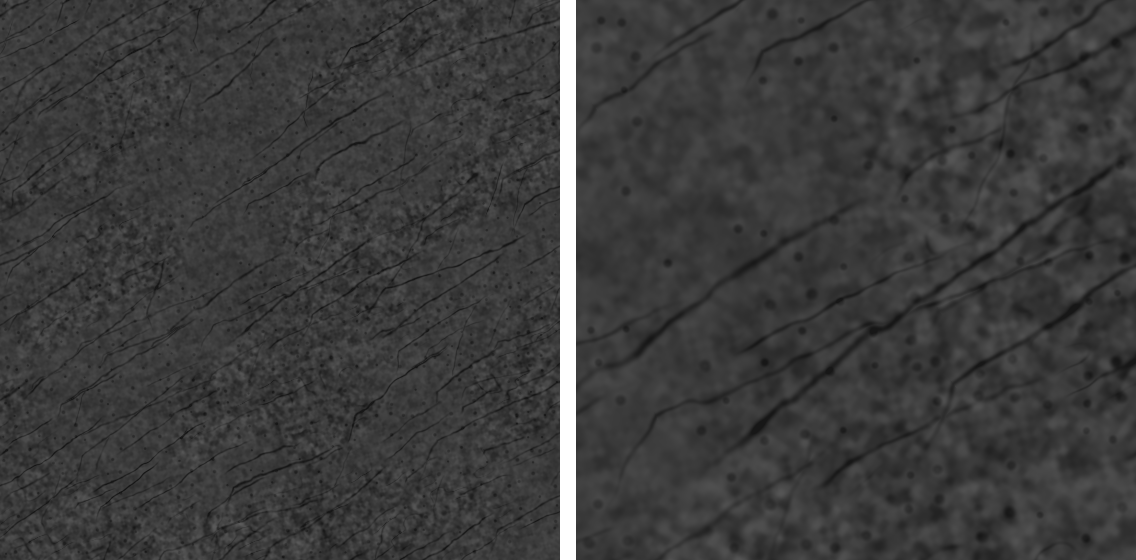
Left: the whole. Right: its middle third, enlarged.
This texture is drawn by a Shadertoy shader. Its source:

```glsl
// Dark grey stone with slanted hairline cracks: jittered, bent segments in
// rotated grids, over band-passed noise grain, short crackle and small pores.
// Each crack has a soft dark core and a faint light rim.

#define BASE_GREY 0.232
#define CRACK_DEPTH 0.125
#define RIM_LIGHT 0.026
#define CRACK_WIDTH 0.0021
#define GRAIN_SCALE 125.0
#define GRAIN_CONTRAST 0.115
#define CRACKLE_DEPTH 0.065
#define PORE_DEPTH 0.075
#define WARP 0.018

float hash(vec2 p) {
    vec3 q = fract(vec3(p.xyx) * 0.1031);
    q += dot(q, q.yzx + 33.33);
    return fract((q.x + q.y) * q.z);
}

float noise(vec2 p) {
    vec2 i = floor(p), f = fract(p);
    f = f * f * f * (f * (f * 6.0 - 15.0) + 10.0);
    return mix(mix(hash(i), hash(i + vec2(1, 0)), f.x),
               mix(hash(i + vec2(0, 1)), hash(i + vec2(1, 1)), f.x), f.y);
}

// Coordinates along and across a direction given in degrees
vec2 along(vec2 p, float degrees) {
    float a = radians(degrees);
    vec2 dir = vec2(cos(a), sin(a));
    return vec2(dot(p, dir), dot(p, vec2(-dir.y, dir.x)));
}

// One layer of cracks: x is the core strength, y the rim strength
vec2 cracks(vec2 p, float degrees, vec2 cell, float density, float width, float seed) {
    vec2 q = along(p, degrees) + seed * 3.7;
    q.x += cell.x * 0.61 * floor(q.y / cell.y);
    float row = floor(q.y / cell.y);
    q.x -= cell.x * 0.61 * row;
    vec2 result = vec2(0.0);
    for (int j = -1; j <= 1; j++) {
        float r = row + float(j);
        float shift = cell.x * hash(vec2(r, seed));
        float column = floor((q.x + shift) / cell.x);
        for (int i = -1; i <= 1; i++) {
            vec2 id = vec2(column + float(i), r) + seed * 17.0;
            if (hash(id) > density) continue;
            vec2 jitter = vec2(hash(id + 5.3), hash(id + 9.1)) - 0.5;
            vec2 center = (vec2(column + float(i), r) + 0.5 + jitter * 0.8) * cell;
            vec2 d = q + vec2(shift, 0.0) - center;
            float halfLength = cell.x * mix(0.22, 0.5, hash(id + 2.7));
            float t = d.x / halfLength;

            // Tilt, with a downward hook at the left end of some cracks
            float tilt = (hash(id + 7.9) - 0.5) * 0.22;
            float hook = step(0.55, hash(id + 4.4)) * 0.75;
            float bend = max(0.0, -d.x - halfLength * 0.65);
            float slope = tilt + hook * step(0.0001, bend);
            float dist = abs(d.y - tilt * d.x + hook * bend) / sqrt(1.0 + slope * slope);

            float fade = 1.0 - smoothstep(0.65, 1.0, abs(t));
            fade *= mix(0.5, 1.0, hash(id + 1.6));
            float w = max(width * mix(0.75, 1.15, hash(id + 3.1)), 0.7 / iResolution.y);
            float core = exp(-dist * dist / (w * w));
            float rim = exp(-dist * dist / (w * w * 9.0));
            result = max(result, fade * vec2(core, rim));
        }
    }
    return result;
}

// Small round dark pits, one per cell at most
float pores(vec2 p) {
    vec2 g = p * 48.0;
    vec2 id = floor(g);
    vec2 center = 0.25 + 0.5 * vec2(hash(id + 11.0), hash(id + 23.0));
    float radius = mix(0.09, 0.17, hash(id + 31.0));
    float d = length(fract(g) - center);
    return step(0.68, hash(id + 47.0)) * (1.0 - smoothstep(radius * 0.4, radius * 1.5, d));
}

void mainImage(out vec4 fragColor, in vec2 fragCoord) {
    vec2 p = fragCoord / iResolution.y + 2.0;

    // Broad bending plus fine raggedness of the crack lines
    vec2 warped = p + WARP * (vec2(noise(p * 5.0), noise(p * 5.0 + 40.0)) - 0.5) * 2.0;
    warped += 0.006 * (vec2(noise(p * 38.0), noise(p * 38.0 + 70.0)) - 0.5);
    warped += 0.002 * (vec2(noise(p * 110.0), noise(p * 110.0 + 90.0)) - 0.5);

    vec2 c = cracks(warped, 25.0, vec2(0.46, 0.085), 0.85, CRACK_WIDTH, 1.0);
    c = max(c, cracks(warped, 35.0, vec2(0.34, 0.075), 0.70, CRACK_WIDTH, 2.0));
    c = max(c, 0.75 * cracks(warped, 28.0, vec2(0.17, 0.045), 0.60, CRACK_WIDTH * 0.85, 3.0));
    c = max(c, 0.60 * cracks(warped, 72.0, vec2(0.17, 0.110), 0.50, CRACK_WIDTH * 0.8, 4.0));
    c.x *= 0.65 + 0.6 * noise(p * 45.0 + 13.0);

    // Grain at two sizes, stronger in some patches
    float patches = smoothstep(0.3, 0.75, noise(along(p, 28.0) * vec2(6.0, 13.0) + 8.0));
    vec2 g = along(p, 17.0) * GRAIN_SCALE;
    float grain = noise(g) - 0.6 * noise(g * 0.5 + 19.0) - 0.2;
    grain += 0.6 * (noise(along(g, 40.0) * 1.7 + 31.0) - 0.5);
    float grey = BASE_GREY + GRAIN_CONTRAST * grain * mix(0.55, 1.0, patches);
    grey += 0.025 * (noise(p * 14.0 + 3.0) - 0.5);

    // Short ragged crackle inside the rough patches
    vec2 k = along(warped, 28.0) * vec2(32.0, 68.0);
    float crackle = exp(-pow((noise(k) - 0.5) / 0.075, 2.0));
    crackle *= smoothstep(0.45, 0.75, noise(k * 0.6 + 51.0)) * patches;

    grey -= CRACKLE_DEPTH * crackle + PORE_DEPTH * pores(p);
    grey += RIM_LIGHT * c.y - (CRACK_DEPTH + RIM_LIGHT) * c.x;
    fragColor = vec4(vec3(clamp(grey, 0.09, 0.36)), 1.0);
}
```
